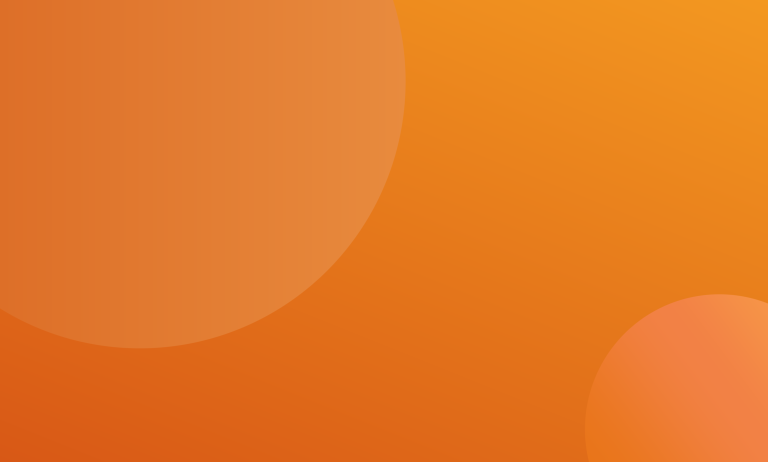
This background is drawn by a Shadertoy shader. Its source:

```glsl
// A warm orange backdrop with two soft-toned discs cut off by the canvas edges.
// Each disc is a distance function used as a smooth mask, and every surface
// is filled with its own linear gradient.

// Coverage of a disc, softened over about one pixel.
float discMask(vec2 p, vec2 center, float radius) {
    float pixel = 1.0 / iResolution.y;
    return 1.0 - smoothstep(-0.7 * pixel, 0.7 * pixel, length(p - center) - radius);
}

void mainImage(out vec4 fragColor, in vec2 fragCoord) {
    vec2 uv = fragCoord / iResolution.xy;
    vec2 p = uv * vec2(1.67, 1.0);

    // Backdrop: burnt orange at lower left to amber at upper right
    float rise = dot(uv, vec2(0.4, 0.6));
    vec3 color = mix(vec3(0.847, 0.345, 0.086), vec3(0.953, 0.596, 0.127), rise);

    // Large disc: pale orange, lighter towards its right rim
    vec3 paleOrange = mix(vec3(0.867, 0.435, 0.157), vec3(0.910, 0.545, 0.243),
                          clamp(p.x / 0.883, 0.0, 1.0));
    color = mix(color, paleOrange, discMask(p, vec2(0.304, 0.824), 0.578));

    // Small disc: orange through coral to peach along a diagonal
    vec2 smallCenter = vec2(1.564, 0.071);
    float across = dot(p - smallCenter, vec2(0.8, 0.6)) / 0.292;
    vec3 coral = mix(vec3(0.914, 0.459, 0.102), vec3(0.949, 0.506, 0.271),
                     smoothstep(-0.95, 0.25, across));
    coral = mix(coral, vec3(0.965, 0.584, 0.282), smoothstep(0.2, 0.95, across));
    color = mix(color, coral, discMask(p, smallCenter, 0.292));

    fragColor = vec4(color, 1.0);
}
```
